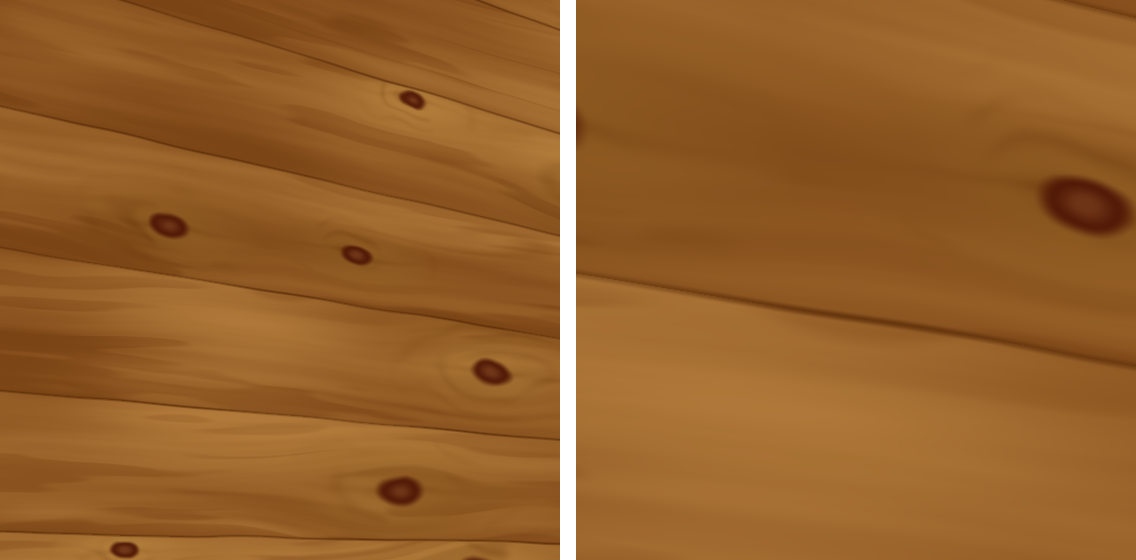
Left: the whole. Right: its middle third, enlarged.
This texture is drawn by a WebGL 1 fragment shader. Its source:

```glsl
precision highp float;

// Knotty pine boards that fan out gently from right to left.
// A fan of seams gives board coordinates; stretched noise draws the grain,
// which bends around knots scattered by hash, one at most per cell.

uniform vec2 u_resolution;

#define BOARD_WIDTH 0.254
#define BOARD_TAPER 0.071
#define SEAM_WIDTH 0.0038
#define SEAM_DEPTH 0.72
#define CELL_LENGTH 0.5
#define KNOT_CHANCE 0.68
#define KNOT_MIN 0.012
#define KNOT_MAX 0.042
#define GRAIN_CONTRAST 0.85
#define SEED 17.0

const vec3 DARK_WOOD  = vec3(0.465, 0.253, 0.070);
const vec3 LIGHT_WOOD = vec3(0.675, 0.460, 0.215);
const vec3 SEAM_COLOR = vec3(0.34, 0.16, 0.02);
const vec3 KNOT_RIM   = vec3(0.31, 0.09, 0.02);
const vec3 KNOT_HEART = vec3(0.43, 0.20, 0.09);

vec3 hash3(vec2 p) {
  vec3 q = fract(p.xyx * vec3(0.1031, 0.1030, 0.0973));
  q += dot(q, q.yxz + 33.33);
  return fract((q.xxy + q.yzz) * q.zyx);
}

float noise(vec2 p) {
  vec2 i = floor(p), f = p - i;
  f = f * f * f * (f * (f * 6.0 - 15.0) + 10.0);
  float low = mix(hash3(i).x, hash3(i + vec2(1.0, 0.0)).x, f.x);
  float high = mix(hash3(i + vec2(0.0, 1.0)).x, hash3(i + 1.0).x, f.x);
  return mix(low, high, f.y);
}

float fbm(vec2 p) {
  float sum = 0.0, weight = 0.571;
  for (int i = 0; i < 3; i++) {
    sum += weight * noise(p);
    p = p * 2.03 + 11.7;
    weight *= 0.5;
  }
  return sum;
}

void main() {
  vec2 uv = gl_FragCoord.xy / u_resolution;

  // Board coordinates: index, position across, and local width
  float width = BOARD_WIDTH - BOARD_TAPER * uv.x;
  float wobble = 0.004 * (noise(vec2(uv.x * 9.0, uv.y * 5.0)) - 0.5);
  float fan = (uv.y + wobble - 0.0495 + 0.0195 * uv.x) / width;
  float board = floor(fan);
  float across = fan - board;

  // Knots: accumulate their shapes and their pull on the grain
  float bend = 0.0, halo = 0.0, knot = 0.0, heart = 0.0, streak = 0.0;
  for (int j = -1; j <= 1; j++) {
    vec2 cell = vec2(floor(uv.x / CELL_LENGTH) + float(j), board) + SEED;
    vec3 rnd = hash3(cell);
    float present = step(hash3(cell + 41.0).y, KNOT_CHANCE);
    float x = (cell.x - SEED + 0.15 + 0.7 * rnd.x) * CELL_LENGTH;
    vec2 d = vec2(uv.x - x, (across - mix(0.15, 0.9, rnd.y)) * width);
    float r = mix(KNOT_MIN, KNOT_MAX, rnd.z);

    float rough = noise(d / r * 1.3 + cell * 7.3) - 0.5;
    float q = length(d / vec2(r, 0.64 * r)) + 0.25 * rough;
    vec2 e = d / (r * vec2(4.2, 2.1));
    float reach = present * exp(-dot(e, e));
    bend += 0.75 * d.y * reach;
    halo += reach;
    knot = max(knot, present * (1.0 - smoothstep(0.72, 1.25, q)));
    heart = max(heart, present * (1.0 - smoothstep(0.1, 0.75, q)));

    // Dark tails along the grain and broken arcs around the knot
    float drift = noise(d / r * 0.5 + cell * 5.7) - 0.5;
    float sway = (d.y + 0.5 * r * drift) / (0.2 * r);
    float tail = exp(-sway * sway - abs(d.x) / (2.2 * r));
    float ring = 0.5 + 0.5 * sin(6.5 * length(d / vec2(2.4 * r, r)) + 5.0 * drift);
    float broken = smoothstep(0.4, 0.75, noise(d / r * 0.45 + cell * 3.1));
    streak += present * 0.65 * tail + reach * broken * 0.55 * ring * ring;
  }

  // Grain: broad bands, fine fibres, pointed dark flames and thin veins
  vec2 g = vec2(uv.x, across * width - bend) + board * vec2(7.3, 3.1) + SEED;
  g.y += 0.022 * (noise(g * vec2(3.0, 8.0)) - 0.5);
  float bands = fbm(g * vec2(1.3, 14.0)) - 0.5;
  float fibres = fbm(g * vec2(3.5, 60.0)) - 0.5;
  float flame = smoothstep(0.61, 0.70, fbm(g * vec2(2.3, 25.0) + 20.0));
  float contour = abs(noise(g * vec2(1.3, 17.0) + 50.0) - 0.5);
  float vein = 1.0 - smoothstep(0.0, 0.07, contour);
  vein *= smoothstep(0.45, 0.8, noise(g * vec2(3.5, 9.0) + 80.0));

  // Tone: room light, shading across each board, then the grain
  float edge = (0.5 - abs(across - 0.5)) * width;
  float tone = 0.555 + 0.5 * (noise(uv * 2.6 + SEED) - 0.5);
  tone += 0.12 * (uv.x - 0.5) - 0.25 * (uv.y - 0.5);
  tone += 0.42 * (across - 0.5) + 0.22 * (hash3(vec2(board + SEED, 5.0)).x - 0.5);
  tone += GRAIN_CONTRAST * (bands + 0.25 * fibres - 0.26 * flame - 0.22 * vein);
  tone += 0.2 * halo - 0.1 * exp(-edge / 0.008);

  // Ease the darkest wood towards a floor, then add the knot streaks
  tone = 0.5 * (tone + 0.06 + sqrt((tone - 0.06) * (tone - 0.06) + 0.015));
  tone = min(tone, 1.08) - 0.5 * streak;
  vec3 color = mix(DARK_WOOD, LIGHT_WOOD, max(tone, -0.25));

  // Yellow near knots, redder wood elsewhere
  color += vec3(-0.004, 0.010, -0.004) * (min(halo, 1.0) - 0.2);

  // Knots and seams
  color = mix(color, mix(KNOT_RIM, KNOT_HEART, heart), 0.93 * knot);
  float seam = 1.0 - smoothstep(0.0, SEAM_WIDTH, edge);
  float depth = mix(0.5, 1.0, noise(vec2(uv.x * 6.0, floor(fan + 0.5) * 9.0 + SEED)));
  color = mix(color, SEAM_COLOR, SEAM_DEPTH * seam * depth);

  gl_FragColor = vec4(color, 1.0);
}
```
